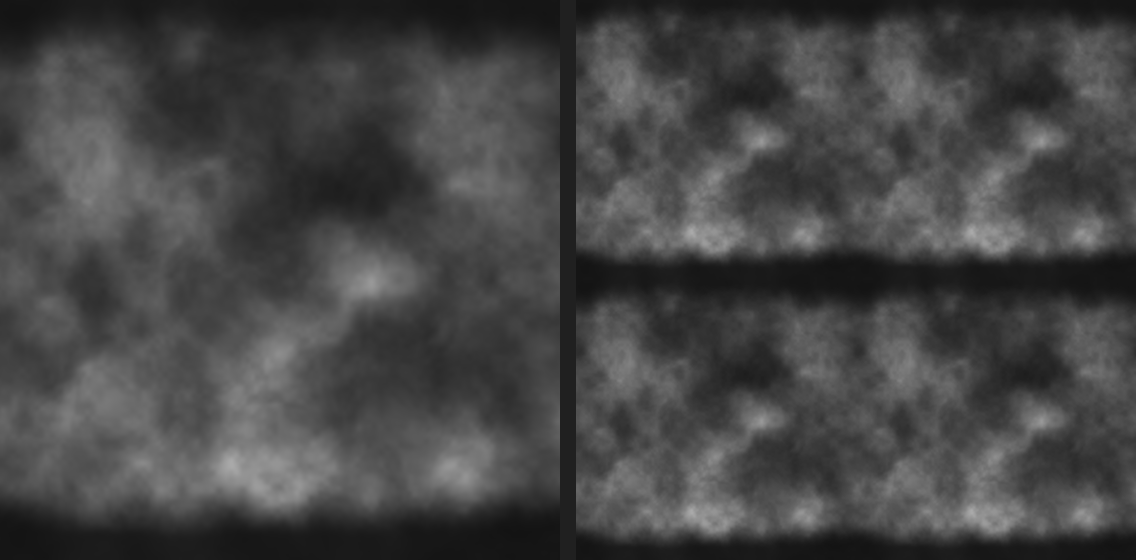
Left: one tile. Right: repeated 2 by 2.
Give the GLSL for this texture, as a three.js fragment shader.

```glsl
varying vec2 vUv;

const float CELLS = 6.0;            // lattice cells across the tile, first octave
const int OCTAVES = 5;
const float GAIN = 0.5;
const float WARP_CELLS = 12.0;
const float WARP_AMOUNT = 0.022;
const float CONTRAST = 2.25;
const float UPPER_GRAY = 0.252;
const float LOWER_GRAY = 0.312;
const float BAND_GRAY = 0.088;
const vec2 LOWER_GLOW = vec2(0.22, 0.48);   // height range where the lift fades
const vec2 BOTTOM_FADE = vec2(0.045, 0.15);
const vec2 TOP_FADE = vec2(0.86, 0.985);
const float FADE_WOBBLE = 0.05;

float hash(vec2 cell, float seed) {
  vec3 p = fract(vec3(cell.xyx + seed * 7.31) * vec3(0.1031, 0.1030, 0.0973));
  p += dot(p, p.yzx + 33.33);
  return fract((p.x + p.y) * p.z);
}

// Value noise that wraps after a whole number of cells
float wrapNoise(vec2 uv, float cells, float seed) {
  vec2 p = uv * cells;
  vec2 cell = floor(p);
  vec2 f = p - cell;
  f = f * f * (3.0 - 2.0 * f);
  vec2 lo = mod(cell, cells);
  vec2 hi = mod(cell + 1.0, cells);
  float bottom = mix(hash(lo, seed), hash(vec2(hi.x, lo.y), seed), f.x);
  float top = mix(hash(vec2(lo.x, hi.y), seed), hash(hi, seed), f.x);
  return mix(bottom, top, f.y);
}

// Octave sum, normalised to 0..1
float clouds(vec2 uv) {
  float sum = 0.0;
  float total = 0.0;
  float weight = 1.0;
  float cells = CELLS;
  for (int i = 0; i < OCTAVES; i++) {
    sum += weight * wrapNoise(uv, cells, float(i) + 3.0);
    total += weight;
    weight *= GAIN;
    cells *= 2.0;
  }
  return sum / total;
}

void main() {
  // Bend the lattice so the puffs lose their grid
  vec2 bend = vec2(wrapNoise(vUv, WARP_CELLS, 11.0),
                   wrapNoise(vUv, WARP_CELLS, 17.0)) - 0.5;
  float density = clouds(vUv + WARP_AMOUNT * bend) - 0.5;

  // Smoke, brighter in the lower half
  float lift = 1.0 - smoothstep(LOWER_GLOW.x, LOWER_GLOW.y, vUv.y);
  float smoke = mix(UPPER_GRAY, LOWER_GRAY, lift) * exp(CONTRAST * density);

  // Dark bands that meet across the top and bottom edges
  float wobble = FADE_WOBBLE * density;
  float body = smoothstep(BOTTOM_FADE.x, BOTTOM_FADE.y, vUv.y + wobble)
             * (1.0 - smoothstep(TOP_FADE.x, TOP_FADE.y, vUv.y - wobble));
  float band = BAND_GRAY * (1.0 + density);

  gl_FragColor = vec4(vec3(mix(band, smoke, body)), 1.0);
}
```
